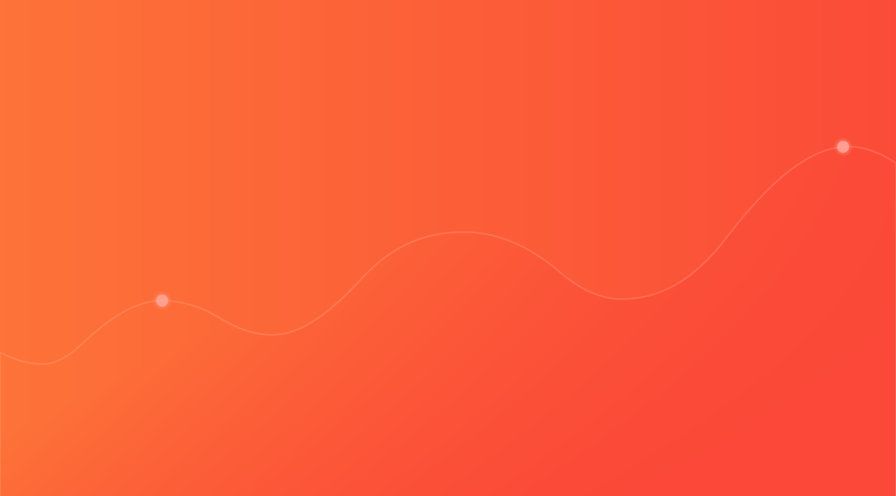
Reproduce this background procedurally as a Shadertoy shader.

```glsl
// Orange to red gradient with a thin rising wave line and two glowing markers.

// Height of the wave: cubic Hermite spline through knots (x, height, slope)
float waveHeight(float x) {
    const vec3 knots[13] = vec3[13](
        vec3(0.0, 0.290, -0.97), vec3(0.048, 0.266, 0.0),
        vec3(0.091, 0.306, 1.7), vec3(0.181, 0.394, 0.0),
        vec3(0.247, 0.357, -1.1), vec3(0.304, 0.325, 0.0),
        vec3(0.404, 0.439, 1.95), vec3(0.518, 0.532, 0.0),
        vec3(0.625, 0.451, -1.55), vec3(0.694, 0.397, 0.0),
        vec3(0.810, 0.519, 2.35), vec3(0.947, 0.7045, 0.0),
        vec3(1.0, 0.671, -1.2));
    int i = 0;
    while (i < 11 && x > knots[i + 1].x) i++;
    vec3 a = knots[i], b = knots[i + 1];
    float span = b.x - a.x;
    float t = (x - a.x) / span, s = 1.0 - t;
    return s * s * ((1.0 + 2.0 * t) * a.y + t * span * a.z)
         + t * t * ((3.0 - 2.0 * t) * b.y - s * span * b.z);
}

// Soft halo and translucent disc around a marker
vec3 addMarker(vec3 color, float dist, float pixel) {
    vec3 pink = vec3(1.0, 0.65, 0.60);
    float halo = 0.45 * (1.0 - smoothstep(0.008, 0.021, dist));
    float disc = 1.0 - smoothstep(-pixel, pixel, dist - 0.0125);
    return mix(color, pink, max(halo, 0.9 * disc));
}

void mainImage(out vec4 fragColor, in vec2 fragCoord) {
    vec2 uv = fragCoord / iResolution.xy;
    float aspect = iResolution.x / iResolution.y;
    float pixel = 1.0 / iResolution.y;

    // Backdrop: orange on the left to red on the right
    vec3 red = vec3(0.984, 0.282, 0.22);
    vec3 color = mix(vec3(0.992, 0.45, 0.22), vec3(0.984, 0.295, 0.22), uv.x);

    // Signed distance to the wave, corrected for its slope
    float height = waveHeight(uv.x);
    float slope = (waveHeight(uv.x + 0.001) - waveHeight(uv.x - 0.001)) / (0.002 * aspect);
    float wave = (uv.y - height) / sqrt(1.0 + slope * slope);

    // Diagonal red tint under the wave
    float below = 1.0 - smoothstep(-pixel, pixel, wave);
    float tint = clamp(0.16 + 1.15 * uv.x - 1.3 * uv.y, 0.0, 1.0);
    color = mix(color, red, below * tint);

    // Thin outline along the wave and the sides of the filled area
    float side = min(uv.x, 1.0 - uv.x) * aspect;
    float outline = 1.0 - smoothstep(0.0, 0.0012 + pixel, abs(wave));
    outline = max(outline, below * (1.0 - smoothstep(0.0, 0.0012 + pixel, side)));
    color = mix(color, vec3(1.0, 0.72, 0.62), 0.25 * outline);

    // Markers near two of the crests
    vec2 stretch = vec2(aspect, 1.0);
    color = addMarker(color, length((uv - vec2(0.181, 0.394)) * stretch), pixel);
    color = addMarker(color, length((uv - vec2(0.941, 0.704)) * stretch), pixel);

    fragColor = vec4(color, 1.0);
}
```
